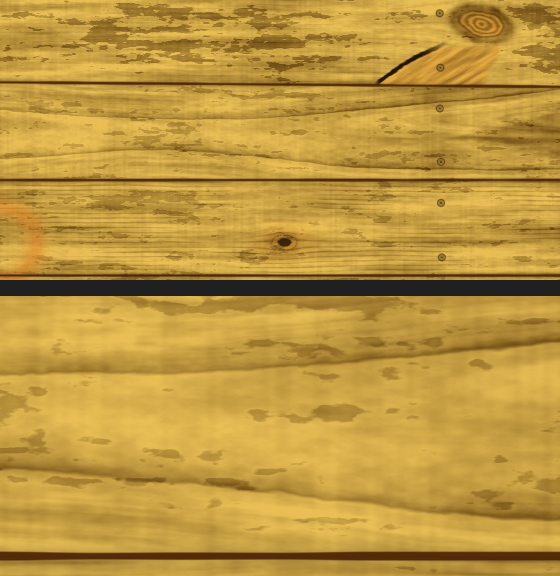
Top: the whole. Bottom: its middle third, enlarged.
A Shadertoy shader for this texture:

```glsl
// Three weathered yellow pine boards with knots, nails, a split and worn stain.
#define BOARD_HEIGHT 0.341
#define FIRST_SEAM 0.016
#define SEAM_WIDTH 0.0042
#define NAIL_X 1.572
#define NAIL_RADIUS 0.014
#define GRAIN_CONTRAST 0.75
#define WEAR_DEPTH 0.46
#define UPPER_KNOT vec2(1.72, 0.915)
#define LOWER_KNOT vec2(1.016, 0.135)

const vec3 DARK_WOOD = vec3(0.34, 0.21, 0.03);
const vec3 LIGHT_WOOD = vec3(0.87, 0.71, 0.31);
const vec3 WARM_WOOD = vec3(0.86, 0.55, 0.15);
const vec3 STAIN = vec3(0.88, 0.47, 0.12);
const vec3 SEAM = vec3(0.30, 0.14, 0.02);

float hash(vec2 p) {
  return fract(sin(dot(p, vec2(127.1, 311.7))) * 43758.5453);
}

float noise(vec2 p) {
  vec2 i = floor(p), f = fract(p);
  f *= f * (3.0 - 2.0 * f);
  return mix(mix(hash(i), hash(i + vec2(1, 0)), f.x),
             mix(hash(i + vec2(0, 1)), hash(i + vec2(1, 1)), f.x), f.y);
}

float fbm(vec2 p) {
  float sum = 0.0, amp = 0.533;
  for (int i = 0; i < 4; i++) {
    sum += amp * noise(p);
    p = p * 2.03 + 19.7;
    amp *= 0.5;
  }
  return sum;
}

// Soft-edged rectangular area
float area(vec2 p, vec2 center, vec2 size) {
  vec2 q = (p - center) / size;
  q *= q;
  return exp(-dot(q, q));
}

float bell(float d, float width) {
  return exp(-d * d / (width * width));
}

// Growth line: crisp lower edge, fading upwards
float growthLine(float d, float width) {
  return smoothstep(-0.35 * width, 0.0, d) * exp(-max(d, 0.0) / width);
}

// Grain height at d, bulging round a knot
float flowAround(vec2 d, float radius) {
  float r2 = 0.36 * d.x * d.x + d.y * d.y;
  return d.y * r2 / (r2 + radius * radius);
}

void mainImage(out vec4 fragColor, in vec2 fragCoord) {
  vec2 p = fragCoord / iResolution.y;
  float px = 1.0 / iResolution.y;

  // Board layout; the upper seam leans slightly
  float lean = 0.008 * (p.x - 1.0) * smoothstep(0.45, 0.68, p.y);
  float v = (p.y + lean - FIRST_SEAM) / BOARD_HEIGHT;
  float board = floor(v), local = fract(v);
  float upper = step(2.0, board), lower = step(board, 0.0);
  float middle = 1.0 - upper - lower;

  // Grain following growth curves and knots
  float curveA = 0.577 + 0.05 * (p.x - 0.8) * (p.x - 0.8) + 0.03 * smoothstep(0.9, 1.6, p.x);
  float curveB = 0.427 + 0.04 * bell(p.x - 0.55, 0.4) - 0.03 * smoothstep(0.8, 1.5, p.x);
  float wobble = 0.018 * (fbm(p * vec2(2.5, 6.0) + board * 7.0) - 0.5);
  float flow = wobble + upper * flowAround(p - UPPER_KNOT, 0.07)
    + middle * (p.y - mix(curveB, curveA, smoothstep(0.42, 0.6, p.y)))
    + lower * flowAround(p - LOWER_KNOT, 0.035);
  float fibre = fbm(vec2(p.x * 3.5, flow * 42.0) + board * 17.3) - 0.5;
  float broad = fbm(p * vec2(2.0, 9.0) + board * 31.0);
  float speck = fbm(p * vec2(38.0, 85.0)) - 0.5;
  float tone = 0.9 + GRAIN_CONTRAST * fibre + 0.35 * (broad - 0.5) + 0.25 * speck;
  tone += 0.08 * (noise(p * vec2(110.0, 5.0)) - 0.5);
  float hairline = pow(0.5 + 0.5 * sin(flow * 380.0 + 3.0 * broad), 4.0);
  tone -= hairline * (0.08 + 0.16 * lower) * smoothstep(0.3, 0.65, noise(p * vec2(4.0, 18.0)));

  // Worn patches of old finish
  float worn = upper * (area(p, vec2(0.72, 0.88), vec2(0.58, 0.1)) + area(p, vec2(2.0, 0.85), vec2(0.16, 0.13)))
    + middle * (0.8 * area(p, vec2(0.6, 0.53), vec2(0.18, 0.05)) + area(p, vec2(1.05, 0.662), vec2(0.45, 0.016)))
    + lower * 0.75 * area(p, vec2(0.58, 0.28), vec2(0.26, 0.06));
  float flakes = 0.6 * fbm(p * vec2(8.0, 38.0) + 5.0) + 0.4 * speck + 0.15 * worn;
  tone -= WEAR_DEPTH * smoothstep(0.415, 0.485, flakes) * mix(0.7, 1.0, upper);

  // Middle board: two growth lines and a pointed dark figure
  float ragged = wobble + 0.008 * speck, tip = p.x - 1.63;
  float figure = abs(p.y - 0.505 - 0.06 * tip) - 0.24 * tip + 2.0 * ragged;
  tone -= middle * (0.42 * growthLine(p.y - curveA + ragged, 0.014)
    + 0.42 * growthLine(p.y - curveB + ragged, 0.016)
    + 0.38 * smoothstep(0.02, -0.025, figure) * (0.5 + broad)
    + 0.12 * area(p, vec2(NAIL_X, 0.5), vec2(0.07, 0.25)));

  // Lower board: small open knot and a shaded streak
  float knotR = length((p - LOWER_KNOT) * vec2(0.7, 1.15)) + 0.012 * speck;
  tone -= lower * (0.26 * exp(-knotR / 0.05) + 0.25 * growthLine(knotR - 0.029, 0.007)
    + 0.28 * area(p, vec2(1.86, 0.165), vec2(0.32, 0.04)));
  float warmth = lower * 0.5 * bell(knotR, 0.063);
  float hole = lower * smoothstep(0.021, 0.014, knotR);

  // Upper board: ringed knot with a ragged dark collar
  vec2 k = p - UPPER_KNOT;
  float eyeR = length(vec2(0.85 * k.x, 1.3 * k.y + 0.3 * k.x)) + 0.04 * (fbm(p * 14.0) - 0.5);
  float eye = upper * smoothstep(0.075, 0.055, eyeR);
  tone -= upper * bell(eyeR - 0.078, 0.02) * (0.2 + 0.8 * fbm(p * 22.0));
  tone -= eye * (0.25 + 0.2 * sin(eyeR * 330.0));

  // Splintered wedge under the knot, edged by a crack
  float crackX = p.x - 1.34;
  float crackD = p.y - 0.7 - 0.59 * crackX - 0.012 * sin(crackX * 13.0) + ragged;
  float wedge = upper * smoothstep(0.004, -0.004, crackD) * smoothstep(0.85, 0.82, p.y)
    * smoothstep(0.02, -0.01, p.x - 1.72 - 0.5 * (p.y - 0.7) + ragged);
  float splinter = fbm(vec2(dot(p, vec2(7.7, 4.6)), dot(p, vec2(-33.0, 56.0))));
  tone = mix(tone, 0.25 + 1.1 * splinter, 0.85 * wedge);
  warmth += 0.55 * eye + 0.4 * wedge;
  float crack = upper * smoothstep(-0.01, 0.02, crackX) * smoothstep(0.28, 0.16, crackX)
    * smoothstep(0.009 + px, 0.004, abs(crackD));

  // Wood colour and the orange ring stain
  vec3 color = mix(DARK_WOOD, LIGHT_WOOD, clamp(tone, 0.0, 1.08));
  color = mix(color, WARM_WOOD * (0.35 + 0.7 * clamp(tone, 0.0, 1.0)), min(warmth, 0.7));
  float ring = bell(length(p - vec2(0.0, 0.13)) - 0.13, 0.035);
  color = mix(color, STAIN, lower * ring * (0.2 + 0.6 * broad));
  color = mix(color, DARK_WOOD * 0.4, max(crack, 0.85 * hole));

  // Two nails per board
  vec2 nail = vec2(p.x - NAIL_X, (abs(local - 0.475) - 0.285) * BOARD_HEIGHT);
  nail.x += 0.012 * (hash(vec2(board, step(0.475, local))) - 0.5);
  float nailR = length(nail);
  float head = smoothstep(NAIL_RADIUS + px, NAIL_RADIUS - px, nailR);
  float rim = smoothstep(0.35, 0.75, abs(2.0 * nailR / NAIL_RADIUS - 1.0));
  color = mix(color, mix(LIGHT_WOOD * 0.6, DARK_WOOD * 0.7, rim), 0.8 * head);

  // Seams with soft shade on both sides
  float seamD = min(local, 1.0 - local) * BOARD_HEIGHT;
  color *= 1.0 - 0.28 * exp(-seamD / 0.008);
  float seamW = SEAM_WIDTH * (0.8 + 0.5 * noise(vec2(p.x * 9.0, floor(v + 0.5))));
  color = mix(color, SEAM, 0.92 * smoothstep(seamW + px, seamW - px, seamD));
  fragColor = vec4(color, 1.0);
}
```
